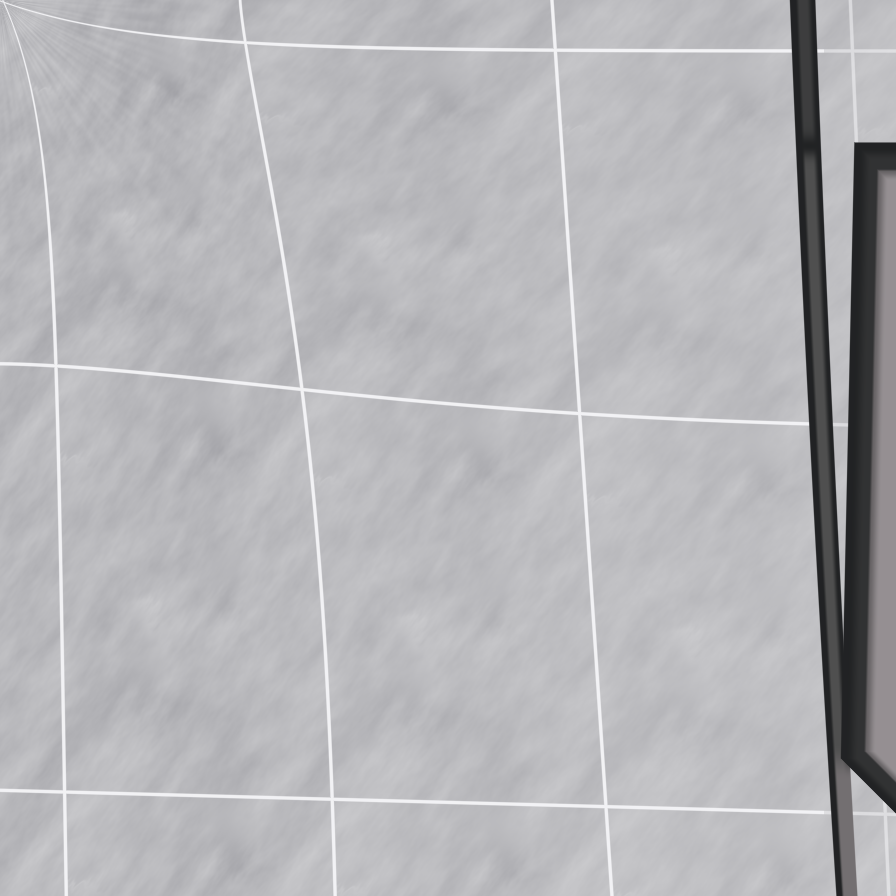
This texture is drawn by a WebGL 2 fragment shader. Its source:

```glsl
#version 300 es
precision highp float;

uniform vec2 u_resolution;
out vec4 outColor;

const vec3 STONE_DARK = vec3(0.62, 0.62, 0.64);
const vec3 STONE_LIGHT = vec3(0.80, 0.80, 0.81);
const vec3 GROUT = vec3(0.96, 0.96, 0.97);
const vec3 METAL_DARK = vec3(0.13, 0.135, 0.14);
const vec3 METAL_SHEEN = vec3(0.31, 0.31, 0.31);
const vec3 GLASS = vec3(0.53, 0.51, 0.52);

vec2 hashGradient(vec2 cell) {
    vec3 h = fract(cell.xyx * vec3(0.1031, 0.1030, 0.0973));
    h += dot(h, h.yzx + 33.33);
    float angle = 6.2832 * fract((h.x + h.y) * h.z);
    return vec2(cos(angle), sin(angle));
}

// Gradient noise that wraps after the given period
float gradientNoise(vec2 p, vec2 period) {
    vec2 i = floor(p), f = fract(p);
    vec2 w = f * f * f * (f * (f * 6.0 - 15.0) + 10.0);
    vec2 k = vec2(0.0, 1.0);
    float a = dot(hashGradient(mod(i, period)), f);
    float b = dot(hashGradient(mod(i + k.yx, period)), f - k.yx);
    float c = dot(hashGradient(mod(i + k.xy, period)), f - k.xy);
    float d = dot(hashGradient(mod(i + k.yy, period)), f - k.yy);
    return mix(mix(a, b, w.x), mix(c, d, w.x), w.y);
}

float fbm(vec2 p, vec2 frequency, int octaves) {
    float sum = 0.0, amplitude = 0.5;
    for (int i = 0; i < octaves; i++) {
        sum += amplitude * gradientNoise(p * frequency, frequency);
        frequency *= 2.0;
        amplitude *= 0.62;
    }
    return sum;
}

// Grout path: a saturating bend on top of a straight slope
float bend(float t, float start, float rise, float rate, float power, float slope) {
    return start + rise * (1.0 - exp(-pow(t * rate, power))) + slope * t;
}

// Continuous tile index of t between four grout positions
float tileIndex(float t, vec4 e) {
    if (t < e.y) return (t - e.x) / (e.y - e.x);
    if (t < e.z) return 1.0 + (t - e.y) / (e.z - e.y);
    return 2.0 + (t - e.z) / (e.w - e.z);
}

float nearest(float t, vec4 e) {
    vec4 d = abs(vec4(t) - e);
    return min(min(d.x, d.y), min(d.z, d.w));
}

float blot(vec2 p, vec2 center, vec2 radius) {
    vec2 q = (p - center) / radius;
    return exp(-dot(q, q));
}

// Coverage of the side where d is positive
float cover(float d, float soft) {
    return smoothstep(-soft, soft, d);
}

float stoneTone(vec2 tile, vec2 p, float corner) {
    vec2 slanted = vec2(tile.x + tile.y, tile.y);
    float clouds = fbm(slanted, vec2(3.0, 3.0), 3);
    float grain = fbm(slanted + 0.37, vec2(11.0, 8.0), 4);
    vec2 local = fract(tile) + 0.12 * vec2(clouds, grain);
    float stains = blot(local, vec2(0.62, 0.12), vec2(0.11, 0.07))
        + 0.7 * blot(local, vec2(0.65, 0.50), vec2(0.08, 0.07))
        + 0.6 * blot(local, vec2(0.32, 0.75), vec2(0.08, 0.06));
    float chips = blot(local, vec2(0.36, 0.58), vec2(0.06, 0.03))
        + blot(local, vec2(0.04, 0.22), vec2(0.09, 0.012));
    float contrast = mix(1.15, 0.65, p.x);
    float tone = 0.50 + 0.20 * p.x + 0.08 * p.y;
    tone += contrast * (0.50 * clouds + 0.42 * grain - 0.24 * stains + 0.16 * chips);
    // Streaks fanning out of the pinched corner
    vec2 polar = vec2(atan(p.y, p.x + 0.001) * 24.0, corner * 16.0);
    return tone + 0.45 * exp(-corner * 6.0) * gradientNoise(polar, vec2(256.0));
}

void main() {
    vec2 p = gl_FragCoord.xy / u_resolution;
    p.y = 1.0 - p.y;
    float soft = 0.8 / min(u_resolution.x, u_resolution.y);
    float corner = length(p);

    // Warped tile grid
    vec4 columns = vec4(bend(p.y, 0.003, 0.055, 8.0, 1.0, 0.016),
        bend(p.y, 0.268, 0.113, 2.2, 1.3, 0.0), 0.616 + 0.067 * p.y, 0.949 + 0.043 * p.y);
    vec4 rows = vec4(bend(p.x, 0.001, 0.056, 6.5, 1.0, 0.0),
        bend(p.x, 0.406, 0.074, 1.9, 1.6, 0.0), 0.882 + 0.027 * p.x, 1.36);
    vec2 tile = vec2(tileIndex(p.x, columns), tileIndex(p.y, rows));
    vec3 color = mix(STONE_DARK, STONE_LIGHT, clamp(stoneTone(tile, p, corner), 0.0, 1.0));

    // Grout, thinner toward the corner and paler behind the bar
    float width = 0.0019 * mix(0.35, 1.0, smoothstep(0.0, 0.4, corner));
    float gap = min(nearest(p.x, columns), nearest(p.y, rows));
    color = mix(color, GROUT, cover(width - gap, soft) * mix(0.95, 0.55, step(0.92, p.x)));

    // Leaning metal bar with a sheen that brightens at its foot
    float left = 0.8815 + 0.040 * p.y + 0.012 * p.y * p.y;
    float right = 0.910 + 0.036 * p.y + 0.011 * p.y * p.y;
    float across = (p.x - left) / (right - left);
    float sheen = smoothstep(0.22, 0.38, across) * (1.0 - smoothstep(0.65, 0.9, across));
    sheen *= 1.0 - blot(p, vec2(0.905, 0.163), vec2(0.05, 0.012));
    vec3 metal = mix(METAL_DARK, METAL_SHEEN, sheen * mix(0.6, 1.0, step(0.163, p.y)));
    metal = mix(metal, GLASS * 0.85, smoothstep(0.83, 0.87, p.y) * smoothstep(0.25, 0.4, across));
    color = mix(color, metal, cover(min(p.x - left, right - p.x), soft));

    // Dark frame with a slanted foot around a dim pane
    float side = p.x - (0.957 - 0.022 * p.y);
    float foot = 0.848 + (p.x - 0.94) - p.y;
    float frame = min(min(side, p.y - 0.159), foot);
    float pane = min(min(side - 0.027, p.y - 0.190), foot - 0.035);
    vec3 paneColor = GLASS * mix(0.75, 1.1, smoothstep(0.0, 0.012, pane));
    vec3 rim = mix(METAL_DARK, METAL_SHEEN, 0.35 * smoothstep(0.006, 0.02, frame));
    color = mix(color, rim, cover(frame, soft));
    color = mix(color, paneColor, cover(pane, soft * 2.0));

    outColor = vec4(color, 1.0);
}
```
